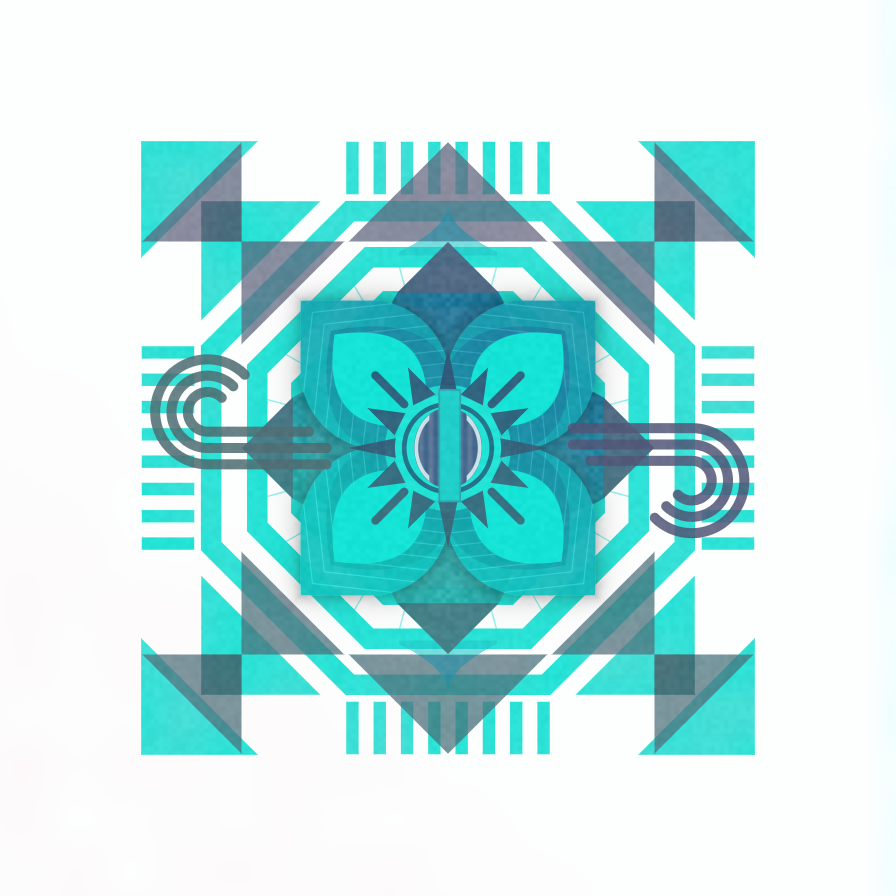
Write a WebGL 1 fragment shader that draws this pattern.

```glsl
precision highp float;
// Teal geometric mandala: octagon rings, corner triangles and bars under a flower.
// Folded coordinates mirror each shape; distance fields are layered back to front.
// Units: the canvas spans 7.68, centred on the flower.

uniform vec2 u_resolution;

#define SPAN 7.68
#define TEAL vec3(0.13, 0.89, 0.84)
#define SLATE vec3(0.36, 0.40, 0.49)
#define MOSS vec3(0.29, 0.45, 0.48)
#define BLUE vec3(0.13, 0.46, 0.61)
#define VEIL 0.74
#define BAR_STEP 0.234
#define HOOK_CENTER vec2(-2.075, 0.295)
#define GRAIN 0.035

float px;

float fill(float d) { return clamp(0.5 - d / px, 0.0, 1.0); }

float hash(vec2 p) { return fract(sin(dot(p, vec2(127.1, 311.7))) * 43758.5); }

float noise(vec2 p) {
  vec2 i = floor(p), f = fract(p);
  f = f * f * (3.0 - 2.0 * f);
  return mix(mix(hash(i), hash(i + vec2(1, 0)), f.x),
             mix(hash(i + vec2(0, 1)), hash(i + 1.0), f.x), f.y);
}

// Leaf along x: centre, half length, half width
float leaf(vec2 q, float c, float h, float w) {
  float t = (q.x - c) / h;
  return (abs(q.y) - w * (1.0 - t * t)) * 0.75;
}

float segment(vec2 p, vec2 a, vec2 b) {
  vec2 d = b - a;
  return length(p - a - d * clamp(dot(p - a, d) / dot(d, d), 0.0, 1.0));
}

// Tapered spike pointing along an angle
float spike(vec2 p, float angle, float r0, float r1, float w) {
  vec2 dir = vec2(cos(angle), sin(angle));
  float u = dot(p, dir), v = abs(dot(p, vec2(-dir.y, dir.x)));
  return max(r0 - u, v - w * (r1 - u) / (r1 - r0));
}

// Three concentric arcs that run out into straight lines
float hooks(vec2 p) {
  vec2 q = (p - 0.015) * (p.x > 0.0 ? -1.0 : 1.0) - HOOK_CENTER;
  float d = 9.0;
  for (int i = 0; i < 3; i++) {
    float r = 0.17 + 0.14 * float(i);
    float arc = abs(length(q) - r);
    if (q.x > 0.0 && q.y < q.x) arc = length(q - r * 0.7071);
    float run = i == 0 ? 0.87 : 1.02;
    d = min(d, min(arc, segment(q, vec2(0.0, -r), vec2(run, -r))));
  }
  return d - 0.043;
}

void main() {
  px = SPAN / min(u_resolution.x, u_resolution.y);
  vec2 p = (gl_FragCoord.xy / u_resolution - 0.5) * SPAN;
  vec2 a = abs(p);
  float r = length(p), big = max(a.x, a.y), sum = a.x + a.y;
  float oct = max(big, sum * 0.7071);
  float low = smoothstep(0.6, -0.6, p.y);
  float cloud = noise(p * 2.2 + 7.0);
  float grain = noise(p * 26.0) - 0.5;

  // Paper with faint tints at the rim
  vec3 col = vec3(0.993, 0.995, 0.995);
  col -= vec3(0.0, 0.018, 0.01) * smoothstep(2.0, 5.0, -p.x - p.y) * cloud;
  col -= vec3(0.06, 0.0, 0.0) * smoothstep(3.55, 3.84, p.x) * cloud;

  // Teal corners, bars and octagon rings
  vec3 teal = mix(TEAL, vec3(0.36, 0.86, 0.84), 0.65 * cloud * smoothstep(1.0, 2.5, r));
  float base = fill(max(big - 2.63, (4.26 - sum) * 0.7071));
  base = max(base, fill(max(big - 2.115, (3.21 - sum) * 0.7071)));
  float side = min(a.x, a.y);
  float bar = abs(fract(side / BAR_STEP) - 0.5) * BAR_STEP - 0.053;
  base = max(base, fill(max(max(bar, side - 0.88), abs(big - 2.4) - 0.225)));
  base = max(base, fill(abs(oct - 2.03) - 0.088));
  base = max(base, fill(abs(oct - 1.635) - 0.088));
  base = max(base, fill(abs(oct - 1.27) - 0.075));
  col = mix(col, teal, base);

  // Hairline rays
  float ray = abs(fract(atan(p.y, p.x) * 3.8197 + 0.5) - 0.5) * r / 3.8197;
  col = mix(col, TEAL, 0.5 * fill(ray - 0.006) * fill(r - 1.62));

  // Translucent dark triangles
  vec3 shade = mix(SLATE, MOSS, low * 0.8) + vec3(0.08, -0.01, 0.01) * (cloud - 0.5);
  float inner = min(a.x, a.y);
  float veil = fill(max(1.77 - inner, (sum - 4.39) * 0.7071));
  veil = max(veil, fill(max(big - 1.77, (2.66 - sum) * 0.7071)));
  veil = max(veil, fill(max(1.77 - a.y, (sum - 2.62) * 0.7071)));
  col = mix(col, shade, veil * VEIL);
  float square = fill(max(big - 2.115, 1.77 - inner));
  col = mix(col, shade * 0.85, square * 0.55);
  float ornament = max(a.x - 0.42 * pow(clamp((2.1 - a.y) / 0.42, 0.0, 1.0), 2.0), 1.65 - a.y);
  col = mix(col, mix(BLUE, TEAL, 0.25 + 0.5 * step(a.y, 1.77)), 0.6 * fill(ornament));

  // Petals on the axes, with dark pointed tips
  vec2 axis = a.x > a.y ? a : a.yx;
  float warm = clamp(0.48 + 0.25 * p.x + 0.42 * p.y, 0.0, 1.0);
  vec3 petal = mix(vec3(0.18, 0.70, 0.69), BLUE, warm);
  float axial = max(leaf(axis, 0.88, 0.92, 0.57), (sum - 1.765) * 0.7071);
  col = mix(col, petal + grain * 0.06, 0.94 * fill(axial));
  float tip = max(1.33 - big, (sum - 1.765) * 0.7071);
  col = mix(col, shade, 0.75 * fill(tip));

  // Large diagonal petals with shadow, veins and darker lobes
  vec2 diag = vec2(sum, a.y - a.x) * 0.7071;
  float outer = max(leaf(diag, 0.885, 0.9, 0.62), big - 1.265);
  col *= 1.0 - 0.22 * exp(-max(outer, 0.0) * 13.0) * (1.0 - fill(outer));
  vec3 body = mix(vec3(0.08, 0.77, 0.75), vec3(0.10, 0.59, 0.67), warm * 0.9);
  col = mix(col, body, 0.95 * fill(outer));
  float lobe = leaf(diag, 0.70, 0.72, 0.53);
  col = mix(col, mix(body * 0.9, BLUE, warm), 0.6 * fill(lobe));
  float vein = abs(fract((diag.x + abs(diag.y) * 0.8) * 7.0) - 0.5) / 9.0;
  col += 0.09 * fill(vein - 0.005) * fill(outer);

  // Bright leaves and the dark marks that fan from the hub
  col = mix(col, TEAL + vec3(-0.05, 0.0, 0.0), fill(leaf(diag, 0.83, 0.545, 0.37)));
  col = mix(col, TEAL, fill(r - 0.54) * 0.8);
  float marks = segment(diag, vec2(0.53, 0.0), vec2(0.88, 0.0)) - 0.035;
  marks = min(marks, spike(a, 1.11, 0.46, 0.77, 0.105));
  marks = min(marks, spike(a, 0.46, 0.46, 0.77, 0.105));
  marks = min(marks, spike(axis, 0.0, 0.44, 0.86, 0.085));
  col = mix(col, mix(vec3(0.20, 0.32, 0.45), MOSS, low * 0.5), 0.88 * fill(marks));

  // Hub: rings, striped disc, pale crescents and upright bar
  col = mix(col, TEAL, fill(r - 0.455));
  col = mix(col, vec3(0.14, 0.45, 0.54), fill(abs(r - 0.375) - 0.02));
  vec3 disc = mix(vec3(0.25, 0.40, 0.55), vec3(0.38, 0.48, 0.60), 0.5 + 0.5 * sin(p.x * 75.0));
  float eye = length(p * vec2(1.0, 0.84)) - 0.29;
  col = mix(col, disc, fill(eye));
  float crescent = max(abs(eye + 0.018) - 0.016, 0.16 - a.x);
  col = mix(col, vec3(0.88, 0.96, 0.96), 0.85 * fill(crescent));
  vec2 post = abs(p - vec2(0.015, 0.02)) - vec2(0.082, 0.47);
  float upright = max(post.x, post.y);
  col = mix(col, vec3(0.20, 0.65, 0.69), fill(upright - 0.015));
  col = mix(col, vec3(0.13, 0.81, 0.79), fill(upright));

  // Curled hooks over the sides
  vec3 ink = mix(vec3(0.31, 0.43, 0.45), vec3(0.32, 0.34, 0.47), step(0.0, p.x));
  col = mix(col, ink, 0.86 * fill(hooks(p)));

  float inked = 1.0 - smoothstep(0.85, 0.98, min(col.r, col.g));
  gl_FragColor = vec4(col + grain * GRAIN * inked, 1.0);
}
```
